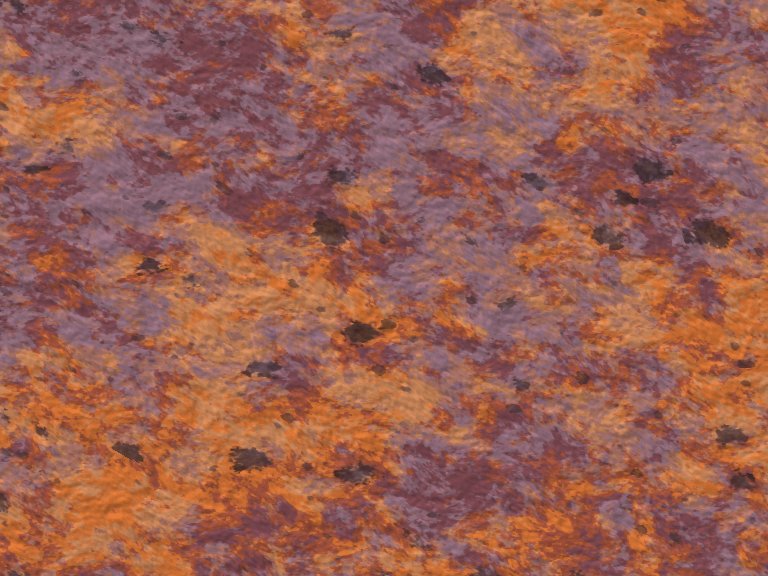
This texture is drawn by a Shadertoy shader. Its source:

```glsl
// Weathered rust: orange corrosion under mauve crust, with grainy relief and dark pits.

const vec3 PLUM = vec3(0.48, 0.28, 0.30);
const vec3 MAUVE = vec3(0.55, 0.40, 0.44);
const vec3 RED_BROWN = vec3(0.60, 0.31, 0.23);
const vec3 DUSTY_ROSE = vec3(0.63, 0.42, 0.37);
const vec3 ORANGE = vec3(0.75, 0.41, 0.21);
const vec3 PALE_ORANGE = vec3(0.73, 0.48, 0.33);
const vec3 MEAN_RUST = vec3(0.62, 0.39, 0.34);
const vec3 PIT_GREY = vec3(0.29, 0.23, 0.26);

vec3 hash3(vec2 cell) {
    vec3 h = fract(cell.xyx * vec3(0.1031, 0.1030, 0.0973));
    h += dot(h, h.yxz + 33.33);
    return fract((h.xxy + h.yzz) * h.zyx);
}

mat2 rotation(float angle) {
    float c = cos(angle), s = sin(angle);
    return mat2(c, -s, s, c);
}

// Cellular noise: x = soft blend of the cell values, centred on zero;
// y = distance to the nearest cell point, z = value of that cell.
vec3 cellular(vec2 p) {
    vec2 base = floor(p);
    float sum = 0.0, weights = 0.0, nearest = 8.0, value = 0.0;
    for (int y = -1; y <= 1; y++) {
        for (int x = -1; x <= 1; x++) {
            vec2 cell = base + vec2(x, y);
            vec3 h = hash3(cell);
            vec2 d = cell + h.xy - p;
            float d2 = dot(d, d);
            float w = exp(-8.0 * d2);
            sum += w * h.z;
            weights += w;
            if (d2 < nearest) {
                nearest = d2;
                value = h.z;
            }
        }
    }
    return vec3(sum / weights - 0.5, sqrt(nearest), value);
}

// Octaves of cellular noise, scaled to a spread of about one.
float layered(vec2 p, float gain, int octaves) {
    float sum = 0.0, power = 0.0, amp = 1.0;
    for (int i = 0; i < octaves; i++) {
        sum += amp * cellular(p).x;
        power += amp * amp;
        amp *= gain;
        p = rotation(0.12) * p * 2.03 + 17.3;
    }
    return sum / (0.24 * sqrt(power));
}

// Broad drift between crust and bare orange rust.
float broadDrift(vec2 p) {
    return sin(p.x * 3.1 + p.y * 5.2 + 1.7 * sin(p.y * 4.0 + 0.6))
         + 0.7 * sin(p.x * 6.3 - p.y * 7.4 + 2.1)
         - 1.1 * smoothstep(0.5, 0.8, p.y) + 0.4;
}

// Rust colour from warmth (crust to orange) and lightness (0 to 1).
vec3 rustColour(float warmth, float light) {
    vec3 crust = mix(PLUM, MAUVE, light);
    vec3 middle = mix(RED_BROWN, DUSTY_ROSE, light);
    vec3 bare = mix(ORANGE, PALE_ORANGE, light);
    vec3 c = mix(crust, middle, smoothstep(-0.85, -0.05, warmth));
    return mix(c, bare, smoothstep(0.2, 0.95, warmth));
}

// Sparse ragged pits; returns coverage.
float pits(vec2 p, float scale, float share, float ragged) {
    vec3 cell = cellular(p * scale);
    float radius = mix(0.08, 0.21, fract(cell.z * 57.0));
    float d = cell.y + 0.07 * ragged - radius;
    return step(cell.z, share) * (1.0 - smoothstep(-0.05, 0.05, d));
}

void mainImage(out vec4 fragColor, in vec2 fragCoord) {
    vec2 p = fragCoord / iResolution.y;

    // Grain runs gently down to the right.
    vec2 q = rotation(-0.28) * p * vec2(0.8, 1.2);
    q += 0.006 * vec2(sin(q.y * 41.0), sin(q.x * 37.0));

    float warmth = 0.9 * layered(q * 7.0, 0.82, 6) + 0.32 * broadDrift(p);
    float grain = layered(q * 13.0 + 40.0, 0.85, 5);
    float shade = grain + 0.2 - 0.7 * (1.0 - smoothstep(0.0, 0.4, p.y));
    vec3 colour = rustColour(warmth, smoothstep(-0.8, 0.8, shade));
    colour = MEAN_RUST + 1.14 * (colour - MEAN_RUST);

    // Flaky relief lit from the upper left.
    vec2 flake = q * 20.0 + 80.0;
    float relief = layered(flake, 0.75, 4) - layered(flake + vec2(-0.09, 0.13), 0.75, 4);
    colour *= 1.0 - 0.09 * clamp(relief, -2.0, 2.0);

    // Large dark pits, then smaller specks.
    float pit = max(pits(q + 3.0, 10.0, 0.24, grain), 0.7 * pits(q + 9.0, 25.0, 0.16, grain));
    vec3 pitColour = PIT_GREY * (1.0 + 0.18 * grain);
    colour = mix(colour, pitColour, 0.75 * pit);

    fragColor = vec4(clamp(colour, 0.0, 1.0), 1.0);
}
```
